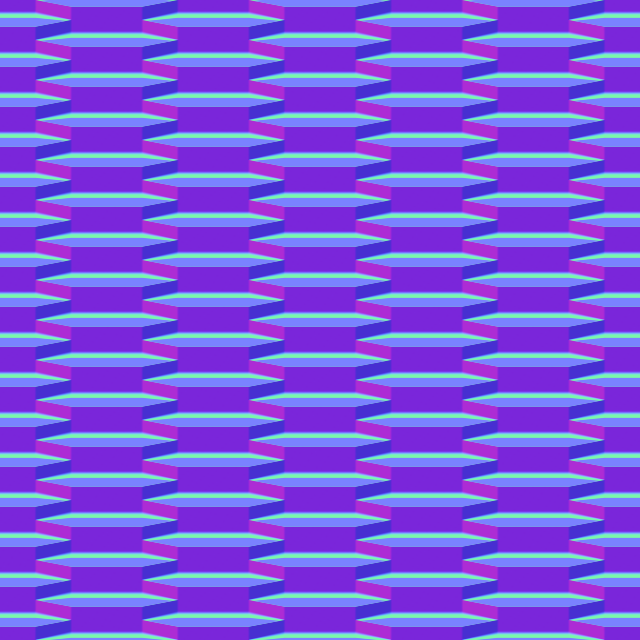
This texture map is drawn by a Shadertoy shader. Its source:

```glsl
// Normal map of a woven wall: columns of flat hexagonal ledges, every other
// column shifted by half a row, with tilted facets joining the columns.
// Each surface is a slope angle plus a side tilt, encoded as a normal colour.

const float COLUMNS = 6.0;         // even, so the half-row shift wraps
const float ROWS = 16.0;
const float FLAT_HALF = 1.0 / 3.0; // half width of the straight part, in columns
const float TIP_HALF = 2.0 / 3.0;  // half width from tip to tip, in columns
const float LEDGE_HALF = 1.0 / 6.0;// half height of a ledge, in rows
const float LIP = 0.112;           // height of the bright lip, in rows
const float LIP_RISE = 0.06;       // rounding inside the lip
const float LIP_GLOW = 0.07;       // rounding above the lip
const float TIP_THINNING = 0.3;    // lip scale at the tips
const float WALL_ANGLE = -0.78;    // slopes in radians
const float LIP_ANGLE = 1.24;
const float LEDGE_ANGLE = 0.02;
const float SIDE_TILT = 0.40;
const float BASE_TILT = -0.04;
const float FACET_SOFT = 0.014;    // softness of the facet sides, in columns
const float GRAIN = 0.007;
const float TAU = 6.2831853;

// Colour of a surface with the given sideways tilt and up-down slope.
vec3 normalColour(float tilt, float slope) {
    float side = sqrt(1.0 - tilt * tilt);
    return 0.5 + 0.5 * vec3(tilt, side * sin(slope), side * cos(slope));
}

// Height above the nearest ledge centre line of a column, from -0.5 to 0.5.
float ledgeHeight(float y, float column) {
    float shift = 0.5 * (1.0 - mod(column, 2.0));
    return fract(y - shift + 0.5) - 0.5;
}

// Fine wrapping grain from sines of whole-number frequency.
float grain(vec2 uv) {
    vec2 q = uv * TAU;
    float warp = 2.0 * sin(7.0 * q.x + 11.0 * q.y);
    return (sin(61.0 * q.x + 83.0 * q.y + warp)
          + sin(97.0 * q.x - 71.0 * q.y - warp)
          + sin(29.0 * q.x + 127.0 * q.y + 1.5 * warp)) / 3.0;
}

void mainImage(out vec4 fragColor, in vec2 fragCoord) {
    vec2 uv = fragCoord / iResolution.xy;
    vec2 p = uv * vec2(COLUMNS, ROWS);
    float aaX = 0.6 * COLUMNS / iResolution.x;
    float aaY = 0.6 * ROWS / iResolution.y;
    float leftColumn = floor(p.x);
    float across = p.x - leftColumn;

    // Wall, with facets leaning left or right between the columns.
    float soft = max(FACET_SOFT, aaX);
    float facet = smoothstep(FLAT_HALF - soft, FLAT_HALF + soft, across)
                - smoothstep(TIP_HALF - soft, TIP_HALF + soft, across);
    float lean = ledgeHeight(p.y, leftColumn) < 0.0 ? -1.0 : 1.0;
    float tilt = BASE_TILT + SIDE_TILT * lean * facet;
    float slope = WALL_ANGLE + GRAIN * grain(uv);
    vec3 colour = normalColour(tilt, slope);

    // Ledges of the two nearest columns.
    for (int i = 0; i < 2; i++) {
        float column = leftColumn + float(i);
        float dx = abs(p.x - column);
        float y = ledgeHeight(p.y, column);
        float taper = clamp((TIP_HALF - dx) / (TIP_HALF - FLAT_HALF), 0.0, 1.0);
        float halfHeight = LEDGE_HALF * taper;
        float thin = mix(TIP_THINNING, 1.0, taper);
        float depth = halfHeight - y;
        float cover = smoothstep(-aaY, aaY, y + halfHeight)
                    * (1.0 - smoothstep(TIP_HALF - aaX, TIP_HALF + aaX, dx));

        // Rounded lip: the slope turns from the wall up to the bright edge.
        float turn = smoothstep(-LIP_GLOW * thin, LIP_RISE * thin, depth);
        float lipTilt = mix(tilt, BASE_TILT, turn);
        vec3 lip = normalColour(lipTilt, mix(slope, LIP_ANGLE, turn));
        colour = mix(colour, lip, cover * step(0.001, turn));

        // Flat top below the lip.
        float top = smoothstep(-aaY, aaY, depth - LIP * thin);
        colour = mix(colour, normalColour(BASE_TILT, LEDGE_ANGLE), cover * top);
    }

    fragColor = vec4(colour, 1.0);
}
```
